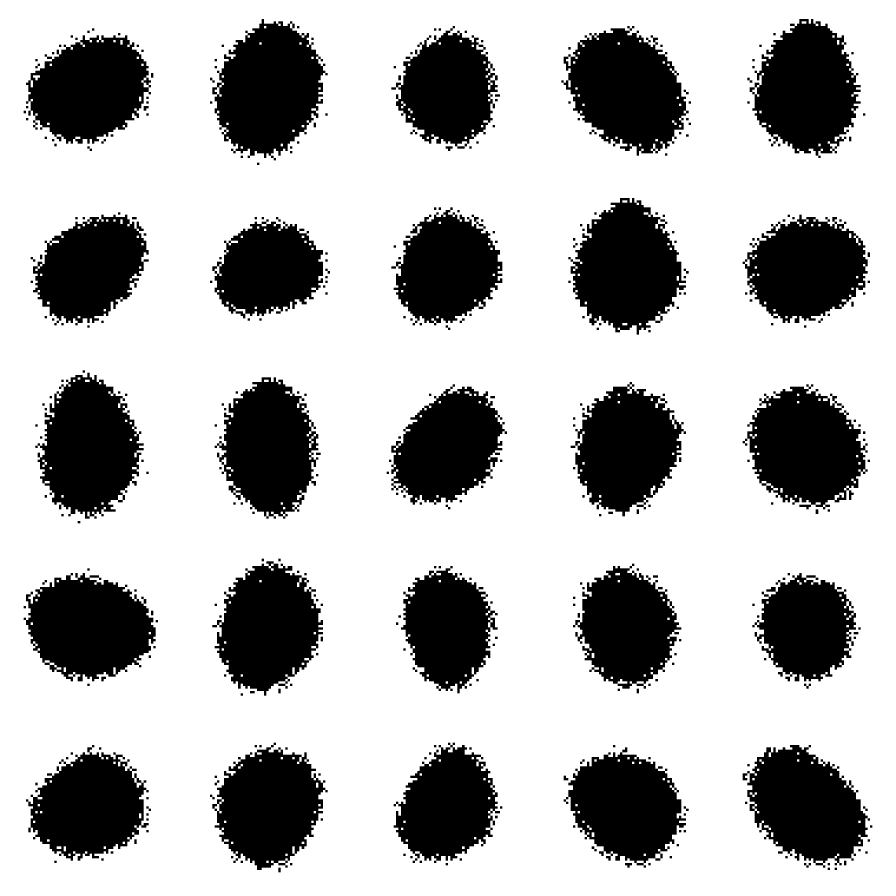
A Shadertoy shader for this pattern:

```glsl
// Five by five grid of black lopsided ovals with speckled, grainy rims on white.

const float TAU = 6.2831853;

// Integer hash of a lattice point and a seed, three values in 0..1
vec3 hash3(vec2 p, uint seed) {
    uvec3 v = uvec3(uvec2(p), seed) * 1664525u + 1013904223u;
    v.x += v.y * v.z; v.y += v.z * v.x; v.z += v.x * v.y;
    v ^= v >> 16u;
    v.x += v.y * v.z; v.y += v.z * v.x; v.z += v.x * v.y;
    return vec3(v >> 8u) / 16777216.0;
}

// Outline radius of the oval in a cell, in cell units
float ovalRadius(vec2 cell, float angle) {
    vec3 shape = hash3(cell, 11u);
    vec3 skew = hash3(cell, 29u);
    float turn = 2.0 * shape.x - 1.0;
    float tilt = 0.25 * TAU * (1.0 + turn * abs(turn)); // mostly upright
    float size = mix(0.272, 0.325, shape.y);
    float stretch = mix(0.04, 0.36, shape.z) * cos(2.0 * (angle - tilt));
    float lopsided = mix(0.02, 0.10, skew.x) * cos(3.0 * angle + TAU * skew.y);
    return size * inversesqrt(1.0 - stretch - lopsided);
}

// 1 where a square grain is inked; every cell shares the same scatter
float ink(vec2 uv) {
    vec2 p = uv * 5.0;
    vec2 cell = mod(floor(p), 5.0);
    vec2 grain = floor(fract(p) * 76.0);
    vec2 q = (grain + 0.5) / 76.0 - 0.5;
    vec3 h = hash3(grain, 53u);
    float scatter = sqrt(-2.0 * log(1.0 - h.x)) * cos(TAU * h.y);
    float rim = ovalRadius(cell, atan(q.y, q.x)) + 0.02 * scatter;
    return step(length(q), rim);
}

void mainImage(out vec4 fragColor, in vec2 fragCoord) {
    // Average a 3 by 3 set of samples to smooth the grain edges
    float coverage = 0.0;
    for (int j = -1; j <= 1; j++)
        for (int i = -1; i <= 1; i++)
            coverage += ink((fragCoord + vec2(i, j) / 3.0) / iResolution.xy) / 9.0;
    fragColor = vec4(vec3(1.0 - coverage), 1.0);
}
```
